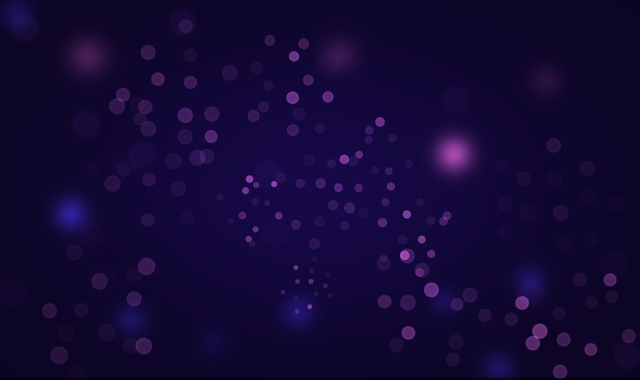
Reproduce this background procedurally as a Shadertoy shader.

```glsl
const vec3 EDGE_COLOR = vec3(0.043, 0.018, 0.13);
const vec3 CENTRE_COLOR = vec3(0.086, 0.034, 0.275);
const vec3 DOT_COLOR = vec3(0.66, 0.32, 0.58);
const vec3 PINK_GLOW = vec3(0.64, 0.28, 0.50);
const vec3 BLUE_GLOW = vec3(0.14, 0.13, 0.52);
const vec3 HAZE_COLOR = vec3(0.24, 0.11, 0.33);
const vec2 CENTRE = vec2(0.84, 0.50);
const float CENTRE_FALLOFF = 6.0;
const float GOLDEN_ANGLE = 2.39996;
const int DOTS_PER_CLUSTER = 13;
const int HAZE_DISCS = 16;

// Soft lights: centre, radius, strength
const vec4 PINK_LIGHTS[4] = vec4[4](
    vec4(1.195, 0.594, 0.045, 0.90), vec4(0.230, 0.851, 0.050, 0.35),
    vec4(0.895, 0.855, 0.045, 0.24), vec4(1.436, 0.787, 0.040, 0.17));
const vec4 BLUE_LIGHTS[8] = vec4[8](
    vec4(0.186, 0.436, 0.043, 0.80), vec4(0.785, 0.178, 0.040, 0.45),
    vec4(0.346, 0.156, 0.040, 0.40), vec4(1.311, 0.030, 0.040, 0.45),
    vec4(1.395, 0.261, 0.040, 0.40), vec4(1.164, 0.206, 0.035, 0.25),
    vec4(0.560, 0.100, 0.040, 0.15), vec4(0.044, 0.963, 0.042, 0.40));

// Dot clusters: centre, spread, brightness
const vec4 CLUSTERS[12] = vec4[12](
    vec4(0.807, 0.250, 0.066, 0.80), vec4(0.664, 0.452, 0.083, 0.90),
    vec4(0.965, 0.583, 0.099, 0.90), vec4(1.075, 0.386, 0.099, 0.90),
    vec4(0.768, 0.770, 0.121, 0.75), vec4(0.855, 0.474, 0.115, 0.35),
    vec4(0.470, 0.770, 0.150, 0.55), vec4(1.130, 0.205, 0.145, 0.75),
    vec4(1.500, 0.160, 0.143, 0.75), vec4(0.250, 0.180, 0.160, 0.40),
    vec4(0.400, 0.560, 0.150, 0.25), vec4(1.460, 0.470, 0.150, 0.25));

vec3 hash3(vec2 seed) {
    vec3 q = fract(seed.xyx * vec3(0.1031, 0.1030, 0.0973));
    q += dot(q, q.yxz + 33.33);
    return fract((q.xxy + q.yzz) * q.zyx);
}

float softLight(vec2 p, vec4 light) {
    vec2 d = (p - light.xy) / light.z;
    return light.w * exp(-dot(d, d));
}

// Filled disc with a slightly brighter rim
float bokeh(float dist, float radius, float blur) {
    float disc = 1.0 - smoothstep(radius - blur, radius + blur, dist);
    return disc * (0.82 + 0.18 * smoothstep(0.5, 1.0, dist / radius));
}

float clusterDots(vec2 p, vec4 cluster, float id, float blur) {
    float radius = 0.16 * cluster.z - 0.0044;
    float light = 0.0;
    for (int i = 0; i < DOTS_PER_CLUSTER; i++) {
        vec3 rnd = hash3(vec2(float(i) + 1.0, id * 17.0 + 5.0));
        float angle = float(i) * GOLDEN_ANGLE + id + rnd.x;
        float reach = sqrt((float(i) + 0.5) / float(DOTS_PER_CLUSTER));
        vec2 offset = 1.15 * cluster.z * reach * vec2(cos(angle), sin(angle));
        float size = radius * mix(0.85, 1.1, rnd.y);
        float strength = cluster.w * mix(0.12, 0.9, rnd.z * rnd.z);
        light += strength * bokeh(length(p - cluster.xy - offset), size, blur);
    }
    return light;
}

void mainImage(out vec4 fragColor, in vec2 fragCoord) {
    vec2 p = fragCoord / iResolution.y;
    float aspect = iResolution.x / iResolution.y;
    float blur = max(0.8 / iResolution.y, 0.002);

    // Backdrop
    vec2 fromCentre = (p - CENTRE) * vec2(0.65, 1.0);
    float centreLight = exp(-CENTRE_FALLOFF * dot(fromCentre, fromCentre));
    vec3 color = mix(EDGE_COLOR, CENTRE_COLOR, centreLight);

    // Faint out-of-focus discs
    for (int i = 0; i < HAZE_DISCS; i++) {
        vec3 rnd = hash3(vec2(float(i) + 3.0, 71.0));
        float dist = length(p - rnd.xy * vec2(aspect, 1.0));
        color += HAZE_COLOR * mix(0.04, 0.2, rnd.z) * bokeh(dist, 0.035, 0.010);
    }

    // Soft lights
    for (int i = 0; i < PINK_LIGHTS.length(); i++)
        color += PINK_GLOW * softLight(p, PINK_LIGHTS[i]);
    for (int i = 0; i < BLUE_LIGHTS.length(); i++)
        color += BLUE_GLOW * softLight(p, BLUE_LIGHTS[i]);

    // Scattered dots
    float dots = 0.0;
    for (int i = 0; i < CLUSTERS.length(); i++)
        dots += clusterDots(p, CLUSTERS[i], float(i), blur);
    color += DOT_COLOR * min(dots, 1.0);

    // Dark lower border
    color *= mix(0.4, 1.0, smoothstep(0.003, 0.008, p.y));
    fragColor = vec4(color, 1.0);
}
```
